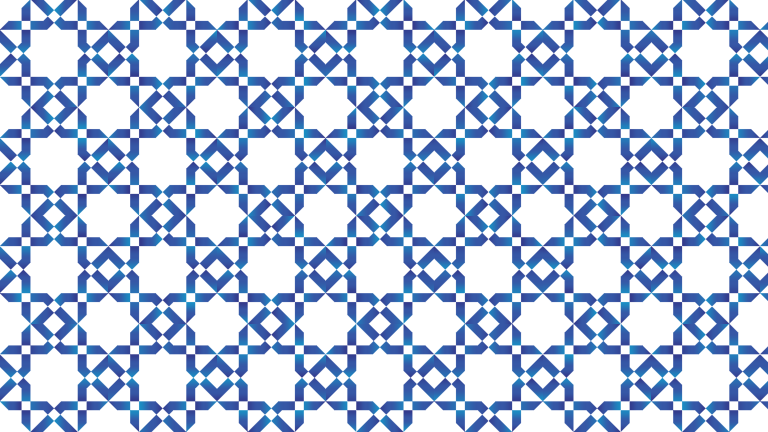
This pattern is drawn by a Shadertoy shader. Its source:

```glsl
// Interlaced eight-pointed star lattice in shaded blue ribbons on white.

const vec2 ORIGIN = vec2(0.7537, 0.501);    // centre of one star, in canvas heights
const vec2 SPACING = vec2(0.1257, 0.1252);  // distance from a star to the next knot
const float HALF_WIDTH = 0.082;             // half the ribbon width, in spacings
const float BAND = 0.483;                   // star centre to the middle of its frame
const float TIP = 1.0 - BAND - HALF_WIDTH;  // knot centre to its outer tip
const float DIAG = 0.70711;

const vec3 PAPER = vec3(1.0);
const vec3 BLUE = vec3(0.21, 0.34, 0.65);
const vec3 TEAL = vec3(0.10, 0.56, 0.77);
const vec3 NAVY = vec3(0.20, 0.22, 0.54);

float hash(vec3 p) {
    p = fract(p * vec3(0.1031, 0.1137, 0.0973));
    p += dot(p, p.yzx + 33.33);
    return fract((p.x + p.y) * p.z);
}

// Nearest knot: the odd squares of a checkerboard
vec2 knotCentre(vec2 p) {
    vec2 q = p - vec2(1.0, 0.0);
    vec2 k = floor(0.5 * vec2(q.x + q.y, q.x - q.y) + 0.5);
    return vec2(k.x + k.y + 1.0, k.x - k.y);
}

// Square ribbon standing on its corner
float ringDistance(vec2 q) {
    return abs((q.x + q.y - TIP) * DIAG + HALF_WIDTH) - HALF_WIDTH;
}

// Ribbon leaving the crossing diagonally, then bending level
float strapDistance(vec2 q) {
    float diagonal = (q.y - q.x - TIP) * DIAG + HALF_WIDTH;
    float bent = max(q.y - BAND, diagonal);
    return max(abs(bent) - HALF_WIDTH, q.x - TIP);
}

// Frame segment with a slanted end at the star tip
float frameDistance(vec2 q) {
    float band = abs(q.x - 1.0 + BAND) - HALF_WIDTH;
    float slant = (q.x - q.y - TIP) * DIAG;
    return max(max(band, slant), q.y - BAND + HALF_WIDTH);
}

// Blue ribbon with a teal or navy fade at its ends
vec3 ribbonColour(float along, float seed) {
    float t = seed < 0.5 ? along : 1.0 - along;
    float strength = 0.35 + 0.65 * fract(seed * 17.0);
    vec3 colour = mix(BLUE, TEAL, strength * smoothstep(0.45, 1.0, t));
    return mix(colour, NAVY, strength * smoothstep(0.40, 0.0, t));
}

void mainImage(out vec4 fragColor, in vec2 fragCoord) {
    vec2 p = (fragCoord / iResolution.y - ORIGIN) / SPACING;
    float pixel = 1.0 / (iResolution.y * SPACING.y);

    // Knots turn a quarter on alternate rows
    vec2 centre = knotCentre(p);
    vec2 local = p - centre;
    if (mod(centre.y, 2.0) > 0.5) local = local.yx;
    vec2 q = abs(local);

    // Overlap of ring and strap stays open
    float ring = ringDistance(q);
    float strap = strapDistance(q);
    float frame = frameDistance(q);
    float knot = max(min(ring, strap), -max(ring, strap));
    float shape = min(knot, frame);

    // Position along the ribbon piece, and its kind
    float kind = 0.0;
    float along = q.x / TIP;
    if (frame < knot) {
        kind = 2.0;
        along = q.y / (BAND - HALF_WIDTH);
    } else if (strap < ring) {
        kind = 1.0;
    }

    // Vary the fade from piece to piece
    vec2 side = step(0.0, local);
    float piece = kind * 4.0 + side.x * 2.0 + side.y;
    float seed = hash(vec3(centre + 40.0, piece + 1.0));
    vec3 ribbon = ribbonColour(clamp(along, 0.0, 1.0), seed);

    float cover = 1.0 - smoothstep(-0.7 * pixel, 0.7 * pixel, shape);
    fragColor = vec4(mix(PAPER, ribbon, cover), 1.0);
}
```
